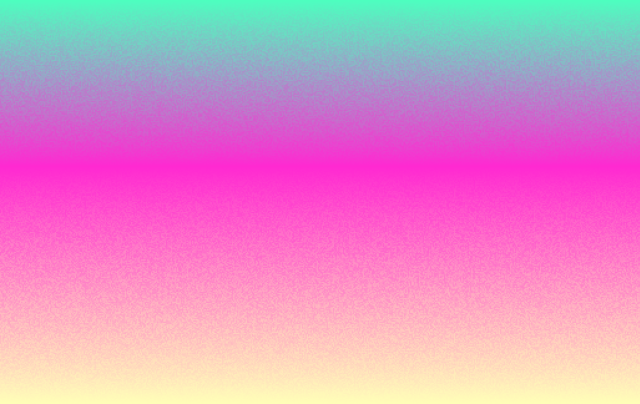
This background is drawn by a WebGL 2 fragment shader. Its source:

```glsl
#version 300 es
precision highp float;
// Vertical three-colour gradient: cream at the bottom, magenta above the middle,
// mint at the top. Fine grain shifts the blend between neighbouring colours and
// fades to nothing where a colour is pure.

uniform vec2 u_resolution;
out vec4 fragColor;

const vec3 CREAM = vec3(1.0, 1.0, 0.72);
const vec3 MAGENTA = vec3(1.0, 0.16, 0.82);
const vec3 MINT = vec3(0.30, 1.0, 0.75);
const float MAGENTA_HEIGHT = 0.588;  // fraction of the canvas height
const float GRAIN_ROWS = 324.0;      // grain cells per canvas height
const float GRAIN_STRENGTH = 0.09;   // largest shift of the blend

float hash(vec2 cell) {
    vec3 p = fract(vec3(cell.xyx) * 0.1031);
    p += dot(p, p.yzx + 33.33);
    return fract((p.x + p.y) * p.z);
}

// Smoothly interpolated lattice noise, 0 to 1
float valueNoise(vec2 p) {
    vec2 cell = floor(p);
    vec2 f = smoothstep(0.0, 1.0, p - cell);
    float low = mix(hash(cell), hash(cell + vec2(1.0, 0.0)), f.x);
    float high = mix(hash(cell + vec2(0.0, 1.0)), hash(cell + 1.0), f.x);
    return mix(low, high, f.y);
}

void main() {
    vec2 position = gl_FragCoord.xy / u_resolution.y;

    // Pick the band and the blend away from magenta within it
    bool upper = position.y > MAGENTA_HEIGHT;
    float bandSize = upper ? 1.0 - MAGENTA_HEIGHT : MAGENTA_HEIGHT;
    float blend = abs(position.y - MAGENTA_HEIGHT) / bandSize;

    // Grain is strongest halfway between two colours
    float grain = 2.0 * valueNoise(position * GRAIN_ROWS - 0.5) - 1.0;
    blend += grain * GRAIN_STRENGTH * 4.0 * blend * (1.0 - blend);

    vec3 color = mix(MAGENTA, upper ? MINT : CREAM, clamp(blend, 0.0, 1.0));
    fragColor = vec4(color, 1.0);
}
```
